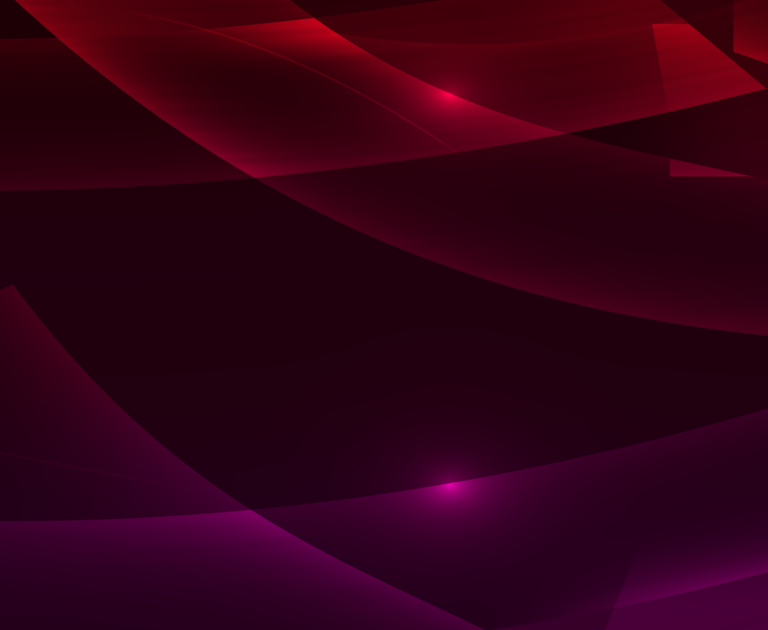
Give the GLSL for this background, as a WebGL 1 fragment shader.

```glsl
precision highp float;

uniform vec2 u_resolution;

const vec3 RED = vec3(1.0, 0.01, 0.12);
const vec3 ROSE = vec3(1.0, 0.0, 0.32);
const vec3 MAGENTA = vec3(1.0, 0.0, 0.8);

float hash(vec2 p) {
  return fract(sin(dot(p, vec2(127.1, 311.7))) * 43758.5453);
}

float noise(vec2 p) {
  vec2 i = floor(p);
  vec2 f = fract(p);
  f = f * f * (3.0 - 2.0 * f);
  return mix(mix(hash(i), hash(i + vec2(1.0, 0.0)), f.x),
             mix(hash(i + vec2(0.0, 1.0)), hash(i + 1.0), f.x), f.y);
}

// Cubic with coefficients in rising order
float cubic(vec4 k, float x) {
  return k.x + x * (k.y + x * (k.z + x * k.w));
}

// One on the positive side of an edge, softened by one pixel
float inside(float d, float px) {
  return smoothstep(-px, px, d);
}

// Light that fades with distance from an edge
float fade(float d, float width) {
  return exp(-max(d, 0.0) / width);
}

float glow(vec2 p, vec2 center, vec2 stretch) {
  float r = length((p - center) * stretch);
  return 0.42 * exp(-r / 0.018) + 0.3 * exp(-r / 0.06);
}

void main() {
  vec2 uv = gl_FragCoord.xy / u_resolution;
  float x = uv.x;
  float y = uv.y;
  float px = 1.0 / u_resolution.y;
  vec2 aspect = vec2(u_resolution.x * px, 1.0);

  // Signed heights from the sweeping curves
  float strip = y - cubic(vec4(0.697, 0.013, 0.15, 0.0), x);
  float crest = cubic(vec4(0.938, 0.018, 0.157, 0.0), x) - y;
  float ribbonLow = y - cubic(vec4(1.022, -1.156, 0.774, -0.173), x);
  float ribbonTop = cubic(vec4(1.5765, -2.2235, 2.142, -0.781), x) - y;
  float bowl = 0.93 + 0.55 * (x - 0.615) * (x - 0.615) - y;
  float wave = cubic(vec4(0.173, -0.006, 0.185, 0.0), x) - y;
  float wing = cubic(vec4(0.5765, -1.711, 2.013, -1.187), x) - y;
  float corner = y - cubic(vec4(-0.048, -0.04, 0.18, 0.0), x);
  float diagonal = 1.0 - 1.02 * (x - 0.86) - y;

  // Dark backdrop
  vec3 color = mix(vec3(0.13, 0.0, 0.095), vec3(0.128, 0.0, 0.055), smoothstep(0.1, 0.45, y));
  color = mix(color, vec3(0.11, 0.0, 0.02), smoothstep(0.5, 0.95, y));
  vec3 warm = mix(ROSE, RED, smoothstep(0.7, 0.95, y));

  // Upper left strip crossed by the descending ribbon
  float aboveStrip = inside(strip, px);
  float underCrest = inside(crest, px);
  float left = inside(ribbonTop, px);
  float ribbon = inside(ribbonLow, px) * left;
  float band = aboveStrip * underCrest * left;
  float light = band * (0.12 * fade(strip, 0.05) + 0.13 * fade(crest, 0.045));
  light += ribbon * (0.16 + 0.15 * band) * fade(ribbonLow, 0.055);
  light += ribbon * (0.12 + 0.14 * band) * fade(ribbonTop, 0.05);
  light += ribbon * (1.0 - underCrest) * 0.24 * (1.0 - 1.6 * x);
  vec2 hot = (uv - vec2(0.417, 0.955)) / vec2(0.13, 0.04);
  light += band * ribbon * 0.3 * exp(-dot(hot, hot));

  // Upper right bowl
  float right = 1.0 - left;
  float underBowl = inside(bowl, px);
  float sheet = 0.08 + 0.16 * smoothstep(0.7, 1.0, x)
    + 0.12 * fade(bowl, 0.04) + 0.14 * fade(strip, 0.045);
  float lit = mix(0.35, 1.0, inside(diagonal, px));
  light += right * aboveStrip * underBowl * sheet * lit;
  light += right * (1.0 - underBowl) * (0.05 + 0.1 * smoothstep(0.6, 0.85, x)
    + 0.08 * underCrest) * lit;
  light += right * (1.0 - aboveStrip) * 0.09 * smoothstep(0.78, 1.0, x);

  // Angular panels at the right edge
  float panel = inside(x - 0.849 - 0.15 * (0.962 - y), px) * inside(0.962 - y, px);
  light += panel * aboveStrip * inside(diagonal, px) * 0.24 * fade(0.962 - y, 0.07);
  float flapEdge = y - 0.917 + 0.42 * (x - 0.957);
  light += inside(flapEdge, px) * inside(x - 0.955, px) * 0.32 * fade(flapEdge, 0.05);
  float shard = inside(x - 0.872, px) * inside(y - 0.72, px) * left;
  light += shard * 0.25 * fade(y - 0.72, 0.03);

  // Fine fibres along the strip
  float fibre = noise(vec2(x * 4.0, strip * 110.0 + x * 6.0));
  color += warm * light * (0.92 + 0.16 * fibre);

  // Lower wave, wing and corner
  float underWave = inside(wave, px);
  float underWing = inside(wing, px);
  float aboveCorner = inside(corner, px);
  float violet = underWave * underWing
    * ((0.13 + 0.32 * x) * fade(wave, 0.07) + 0.15 * fade(wing, 0.06));
  violet += underWave * (1.0 - underWing) * aboveCorner
    * (0.09 * fade(wave, 0.06) + 0.21 * fade(corner, 0.045) * smoothstep(0.6, 0.95, x));
  violet += underWave * (1.0 - aboveCorner) * (1.0 - underWing) * 0.08;
  float slant = inside(x - 0.788 - 0.333 * y, px);
  violet += underWave * slant * 0.07 * smoothstep(0.16, 0.03, y);
  color += MAGENTA * violet * (0.94 + 0.12 * noise(vec2(x * 4.0, wave * 90.0)));
  float wingMask = underWing * (1.0 - underWave) * inside(0.54 + 0.5 * x - y, px);
  color += mix(MAGENTA, ROSE, smoothstep(0.2, 0.5, y)) * wingMask * 0.14 * fade(wing, 0.13);

  // Hairlines
  float hair = abs(y - cubic(vec4(0.994, 0.044, -0.74, 0.0), x));
  color += warm * 0.12 * smoothstep(0.003, 0.0, hair)
    * smoothstep(0.12, 0.3, x) * smoothstep(0.62, 0.55, x);
  float thread = abs(y - 0.281 + 0.23 * x);
  color += ROSE * 0.04 * smoothstep(0.003, 0.0, thread) * smoothstep(0.28, 0.1, x);

  // Glowing points on the curves
  float upper = glow(uv, vec2(0.586, 0.851), aspect * vec2(0.8, 1.1));
  color += ROSE * upper * mix(0.55, 1.0, left);
  float lower = glow(uv, vec2(0.586, 0.231), aspect * vec2(0.75, 1.0));
  color += vec3(1.0, 0.0, 0.75) * lower * mix(0.5, 1.0, underWave);

  gl_FragColor = vec4(clamp(color, 0.0, 1.0), 1.0);
}
```
